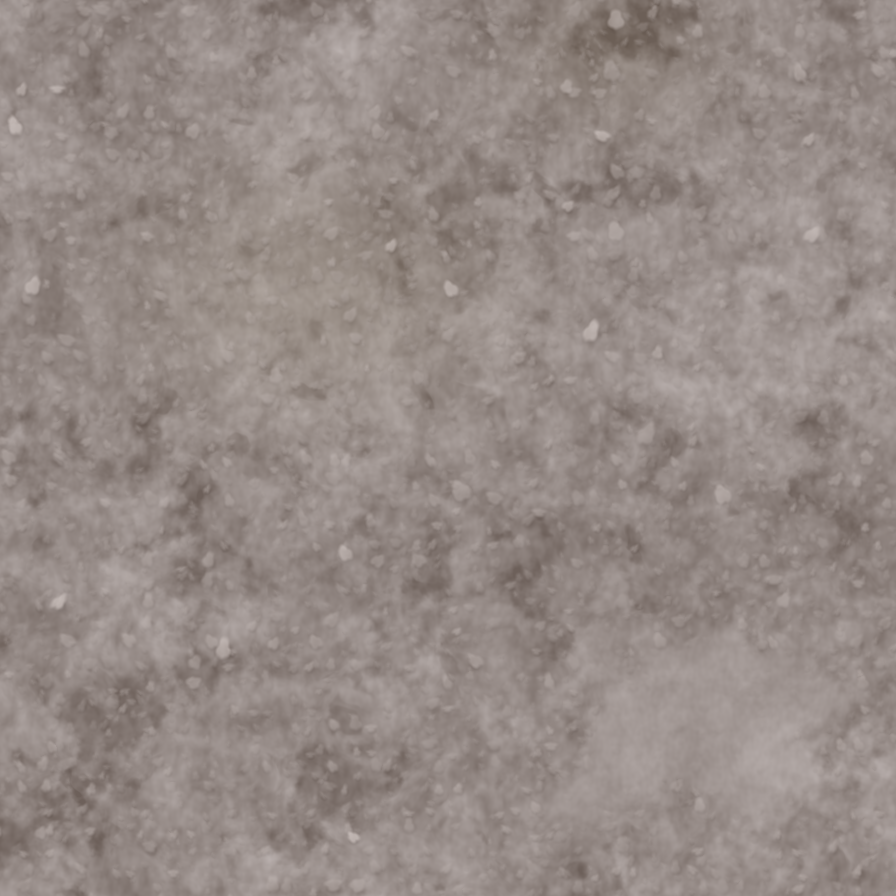
Write a Shadertoy shader that draws this texture.

```glsl
// Dusty grey-brown ground with damp dark patches, pale silt and scattered small stones.

vec2 hash2(vec2 p) {
    vec3 h = fract(p.xyx * vec3(0.1031, 0.1030, 0.0973));
    h += dot(h, h.yzx + 33.33);
    return fract((h.xx + h.yz) * h.zy);
}

float gradientNoise(vec2 p) {
    vec2 cell = floor(p), f = fract(p);
    vec2 u = f * f * f * (f * (f * 6.0 - 15.0) + 10.0);
    float corner[4];
    for (int i = 0; i < 4; i++) {
        vec2 o = vec2(i & 1, i >> 1);
        float a = 6.2832 * hash2(cell + o + 40.0).x;
        corner[i] = dot(vec2(cos(a), sin(a)), f - o);
    }
    return mix(mix(corner[0], corner[1], u.x), mix(corner[2], corner[3], u.x), u.y);
}

float fbm(vec2 p) {
    float sum = 0.0, amp = 0.5;
    for (int i = 0; i < 4; i++) {
        sum += amp * gradientNoise(p);
        p = mat2(1.6, 1.2, -1.2, 1.6) * p + 7.3;
        amp *= 0.5;
    }
    return sum;
}

// Soft round bump used to bias where large patches gather
float bump(vec2 p, vec2 centre, vec2 radius) {
    vec2 q = (p - centre) / radius;
    return exp(-dot(q, q));
}

// Scattered stones: x = coverage, y = shadow, z = brightness, w = facet light
vec4 stones(vec2 uv, float cells, float density, float size) {
    vec2 p = uv * cells, home = floor(p);
    vec4 result = vec4(0.0);
    float soft = 0.0022 * cells;
    for (int y = -1; y <= 1; y++)
    for (int x = -1; x <= 1; x++) {
        vec2 id = home + vec2(x, y);
        vec2 place = hash2(id + cells * 3.0), kind = hash2(id + cells * 5.0 + 17.0);
        if (kind.x > density) continue;
        vec2 d = p - id - 0.15 - 0.7 * place;
        float angle = 6.2832 * kind.y, c = cos(angle), s = sin(angle);
        float radius = size * mix(0.6, 1.25, place.y * place.y);
        vec2 axes = radius * vec2(1.2, mix(0.65, 1.0, place.x));
        vec2 q = mat2(c, -s, s, c) * d / axes;
        float theta = atan(q.y, q.x);
        float outline = 1.0 + 0.12 * sin(3.0 * theta + angle) + 0.06 * sin(5.0 * theta - angle);
        float edge = (length(q) - outline) * axes.y;
        float cover = 1.0 - smoothstep(-soft, soft, edge);
        float below = length((d + vec2(-0.15, 0.55) * radius) / radius);
        result.y = max(result.y, 1.0 - smoothstep(0.6, 1.5, below));
        if (cover > result.x) {
            result.x = cover;
            result.z = fract(kind.x * 91.7 + place.x);
            result.w = clamp(dot(d, vec2(-0.4, 0.9)) / radius, -1.0, 1.0);
        }
    }
    return result;
}

vec3 addStones(vec3 ground, vec4 stone, float lift, float shade) {
    ground -= shade * stone.y * (1.0 - stone.x);
    vec3 face = mix(ground, vec3(0.60, 0.56, 0.545), 0.5);
    face += lift * (0.3 + stone.z) + 0.02 * stone.w;
    return mix(ground, face, stone.x);
}

void mainImage(out vec4 fragColor, in vec2 fragCoord) {
    vec2 uv = fragCoord / iResolution.y;
    vec2 warped = uv + 0.05 * vec2(fbm(uv * 9.0), fbm(uv * 9.0 + 31.0));

    // Regions: damp soil at lower left and the top edge, silt, olive dust
    float damp = bump(uv, vec2(0.33, 0.49), vec2(0.17, 0.07))
               + bump(uv, vec2(0.06, 0.26), vec2(0.11, 0.12))
               + bump(uv, vec2(0.43, 0.15), vec2(0.16, 0.12))
               + 0.8 * bump(uv, vec2(0.14, 0.13), vec2(0.06, 0.10))
               + 2.0 * bump(uv, vec2(0.69, 0.97), vec2(0.08, 0.06))
               + 1.1 * bump(uv, vec2(0.30, 1.01), vec2(0.25, 0.03));
    float silt = bump(warped, vec2(0.77, 0.19), vec2(0.20, 0.12));
    silt = smoothstep(0.35, 0.70, silt + 1.3 * fbm(uv * 10.0 + 5.0));
    float olive = bump(uv, vec2(0.35, 0.68), vec2(0.20, 0.14))
                + 0.7 * bump(uv, vec2(0.68, 0.94), vec2(0.13, 0.09));

    // Tone from broad to fine mottling
    float rough = mix(1.0, 0.4, silt) * mix(1.0, 0.65, min(olive, 1.0));
    float tone = 0.15 * fbm(warped * 4.0 + 3.0) + 0.07 * fbm(warped * 10.0 + 23.0);
    tone += rough * 0.17 * fbm(warped * 24.0);
    tone += rough * 0.035 * gradientNoise(uv * vec2(58.0, 50.0) + 9.0);
    tone += rough * 0.050 * gradientNoise(uv * vec2(95.0, 78.0));
    tone += 0.020 * gradientNoise(uv * vec2(170.0, 120.0));
    tone += 0.030 * silt - 0.022 * min(damp, 1.5);

    // Damp patches with crumbled borders
    float patchField = fbm(warped * 7.0 + 12.0) + 0.40 * fbm(uv * 30.0) + 0.14 * damp;
    tone -= 0.10 * smoothstep(0.10, 0.34, patchField) * (1.0 - 0.8 * silt);
    float crumbs = fbm(warped * 19.0 + 50.0) + 0.06 * damp;
    tone -= 0.055 * smoothstep(0.18, 0.32, crumbs) * (1.0 - 0.7 * silt);
    tone = max(tone, -0.17);

    vec3 colour = vec3(0.598, 0.556, 0.541) + tone * vec3(1.0, 1.05, 1.10);
    colour += olive * vec3(-0.006, -0.007, -0.024);

    // Grit, pebbles, then a few larger pale stones
    float bare = 1.0 - 0.65 * silt;
    vec4 grit = stones(uv, 72.0, 0.45, 0.30) * vec4(bare * 0.7, bare, 1, 1);
    vec4 pebbles = stones(uv + 0.37, 44.0, 0.42, 0.26) * vec4(bare * 0.85, bare, 1, 1);
    colour = addStones(colour, grit, 0.040, 0.020);
    colour = addStones(colour, pebbles, 0.060, 0.032);
    colour = addStones(colour, stones(uv + 0.71, 17.0, 0.11, 0.15), 0.11, 0.045);
    fragColor = vec4(colour, 1.0);
}
```
